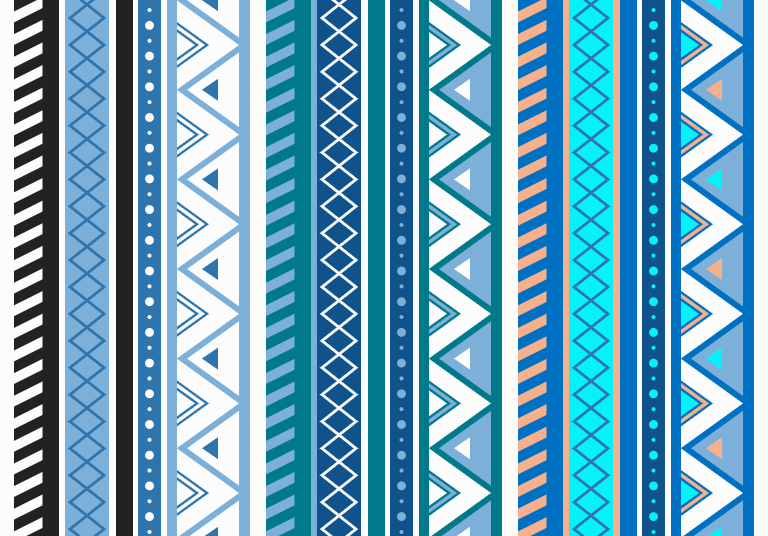
This pattern is drawn by a Shadertoy shader. Its source:

```glsl
// Three vertical ribbon panels in different colourways, each made of slanted hatching,
// a diamond chain, alternating dots and a zigzag of nested triangles.
// Every strip is a folded distance function, painted in layers over white.

const vec3 WHITE = vec3(0.99);
const vec3 LIGHT = vec3(0.49, 0.69, 0.85);
const vec3 STEEL = vec3(0.18, 0.46, 0.68);
const vec3 NAVY  = vec3(0.06, 0.32, 0.55);
const vec3 BLACK = vec3(0.14, 0.13, 0.13);
const vec3 TEAL  = vec3(0.00, 0.48, 0.54);
const vec3 BLUE  = vec3(0.00, 0.44, 0.76);
const vec3 CYAN  = vec3(0.02, 0.95, 0.98);
const vec3 PEACH = vec3(0.97, 0.69, 0.55);

float pixelSize;

// Antialiased coverage of a signed distance, positive inside
float cover(float d) { return clamp(d / pixelSize + 0.5, 0.0, 1.0); }

float band(float x, float left, float right) {
    return cover(min(x - left, right - x));
}

// Distance to the nearest of evenly spaced centres
float fold(float y, float centre, float period) {
    return abs(fract((y - centre) / period + 0.5) - 0.5) * period;
}

vec3 pick(float panel, vec3 a, vec3 b, vec3 c) {
    return panel < 0.5 ? a : panel < 1.5 ? b : c;
}

void mainImage(out vec4 fragColor, in vec2 fragCoord) {
    // The canvas is 768 units wide, with y running down from the top
    pixelSize = 768.0 / iResolution.x;
    vec2 p = vec2(fragCoord.x, iResolution.y - fragCoord.y) * pixelSize;
    float panel = clamp(floor((p.x - 8.0) / 252.0), 0.0, 2.0);
    float x = p.x - 14.0 - 252.0 * panel;
    float y = p.y;

    // Colourway of this panel
    vec3 solid   = pick(panel, BLACK, TEAL, BLUE);
    vec3 stripe  = pick(panel, WHITE, LIGHT, PEACH);
    vec3 chainBg = pick(panel, LIGHT, NAVY, CYAN);
    vec3 chain   = pick(panel, STEEL, WHITE, STEEL);
    vec3 dotBg   = pick(panel, STEEL, NAVY, NAVY);
    vec3 dotInk  = pick(panel, WHITE, LIGHT, CYAN);
    vec3 zigzag  = pick(panel, LIGHT, TEAL, BLUE);
    vec3 gapFill = pick(panel, WHITE, LIGHT, LIGHT);
    vec3 col = WHITE;

    // Slanted hatching beside a solid bar
    col = mix(col, solid, band(x, 0.0, 45.0));
    float slant = fract((y + 0.5 * x) / 22.6 - 0.25) - 0.5;
    float hatch = cover((0.24 - abs(slant)) * 20.2);
    col = mix(col, stripe, hatch * band(x, 0.0, 28.5));

    // Diamond chain with its borders
    col = mix(col, stripe, band(x, 45.0, 51.0));
    col = mix(col, pick(panel, WHITE, WHITE, PEACH), band(x, 95.0, 102.0));
    col = mix(col, chainBg, band(x, 51.0, 95.0));
    float diamond = abs(x - 73.0) / 17.0 + fold(y, 18.0, 26.9) / 13.45 - 1.0;
    col = mix(col, chain, cover(1.4 - abs(diamond) * 10.5) * band(x, 51.0, 95.0));

    // Solid bar, then the dotted strip with large and small dots in turn
    col = mix(col, solid, band(x, 102.0, 119.0));
    col = mix(col, dotBg, band(x, 124.0, 147.0));
    float large = 4.4 - length(vec2(x - 135.5, fold(y, 25.4, 30.7)));
    float small = 2.0 - length(vec2(x - 135.5, fold(y, 10.05, 30.7)));
    col = mix(col, dotInk, cover(max(large, small)));

    // Zigzag: white triangles pointing right, outlined against the filled gaps
    float zone = band(x, 163.0, 225.0);
    float fromTip = fold(y, 45.0, 89.6);
    float outer = ((225.0 - x) * 0.72 - fromTip) * 0.811;
    vec3 art = mix(gapFill, zigzag, cover(outer + 6.0));
    art = mix(art, WHITE, cover(outer));

    // Nested chevrons at the base of each white triangle
    float inner = ((195.0 - x) * 0.72 - fromTip) * 0.811;
    vec3 line = pick(panel, STEEL, TEAL, BLUE);
    art = mix(art, line, cover(inner));
    art = mix(art, stripe, cover(inner - 2.3));
    art = mix(art, line, cover(inner - 5.8));
    art = mix(art, pick(panel, WHITE, WHITE, CYAN), cover(inner - 8.2));

    // Small triangle in each gap, its colour changing by row in the last panel
    float row = floor((y - 45.0) / 89.6) + 1.0;
    vec3 accent = mod(row, 2.0) < 0.5 ? CYAN : PEACH;
    float arrow = ((x - 188.0) * 0.69 - (44.8 - fromTip)) * 0.82;
    art = mix(art, pick(panel, STEEL, WHITE, accent), cover(min(204.0 - x, arrow)));

    // Zigzag frame
    col = mix(col, zigzag, band(x, 153.0, 236.0));
    col = mix(col, art, zone);

    fragColor = vec4(col, 1.0);
}
```
